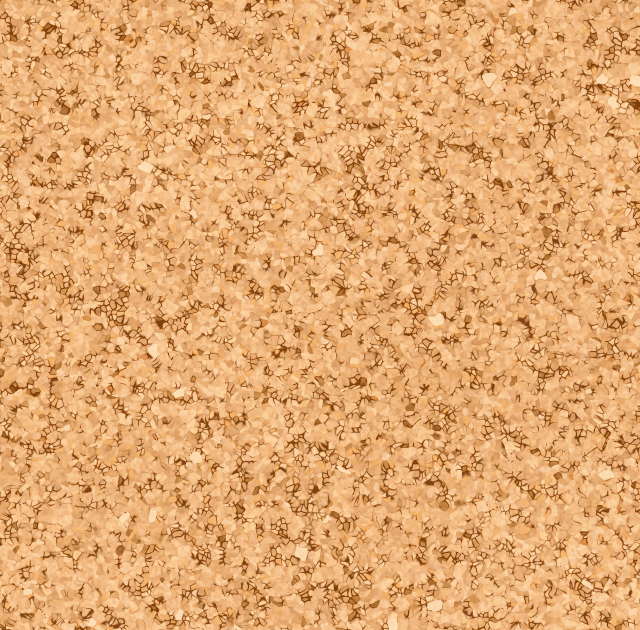
Write a WebGL 1 fragment shader that draws this texture.

```glsl
precision highp float;
// Pressed cork board: fine Voronoi granules with broken dark gaps between them,
// overlaid by scattered larger pale chips. A tone value from 0 to 5 picks the
// colour from a brown-to-cream ramp; four samples per pixel smooth the edges.
uniform vec2 u_resolution;

vec2 hash2(vec2 p) {
  vec3 q = fract(vec3(p.xyx) * vec3(0.1031, 0.1030, 0.0973));
  q += dot(q, q.yzx + 33.33);
  return fract((q.xx + q.yz) * q.zy);
}

float noise(vec2 p) {
  vec2 i = floor(p), f = fract(p);
  f = f * f * (3.0 - 2.0 * f);
  float low = mix(hash2(i).x, hash2(i + vec2(1.0, 0.0)).x, f.x);
  float high = mix(hash2(i + vec2(0.0, 1.0)).x, hash2(i + 1.0).x, f.x);
  return mix(low, high, f.y);
}

// Returns the gap to the neighbouring cell (x) and two random values (yz)
vec3 granules(vec2 p) {
  vec2 cell = floor(p), nearestCell = cell;
  float nearest = 9.0, second = 9.0;
  for (int y = -1; y <= 1; y++) {
    for (int x = -1; x <= 1; x++) {
      vec2 c = cell + vec2(float(x), float(y));
      float d = length(c + hash2(c) - p);
      if (d < nearest) {
        second = nearest;
        nearest = d;
        nearestCell = c;
      } else {
        second = min(second, d);
      }
    }
  }
  return vec3(second - nearest, hash2(nearestCell + 217.0));
}

vec3 corkRamp(float tone) {
  vec3 c = mix(vec3(0.50, 0.25, 0.05), vec3(0.69, 0.45, 0.22), clamp(tone, 0.0, 1.0));
  c = mix(c, vec3(0.80, 0.56, 0.33), clamp(tone - 1.0, 0.0, 1.0));
  c = mix(c, vec3(0.89, 0.65, 0.42), clamp(tone - 2.0, 0.0, 1.0));
  c = mix(c, vec3(0.95, 0.73, 0.51), clamp(tone - 3.0, 0.0, 1.0));
  return mix(c, vec3(0.985, 0.825, 0.63), clamp(tone - 4.0, 0.0, 1.0));
}

vec3 cork(vec2 p) {
  // Bend the cells so that the chips look torn rather than cut
  vec2 warp = vec2(noise(p * 90.0), noise(p * 90.0 + 41.0)) - 0.5;
  vec2 q = p + warp * 0.008;

  // Fine granules, with gaps that open and close along the seams
  vec3 fine = granules(q * 112.0 + 20.0);
  float seam = 1.0 - smoothstep(0.02, 0.30, fine.x);
  float depth = smoothstep(0.34, 0.82, noise(p * 85.0 + 70.0));
  float tone = 3.95 + (fine.y - 0.5) * 2.2;
  tone -= seam * (0.25 + 4.4 * depth);
  tone -= 2.0 * step(0.94, fine.z);

  // Larger pale chips lying over about a quarter of the board
  vec3 chip = granules(q * 60.0 + 150.0);
  float chosen = step(0.70, chip.y);
  float cover = chosen * smoothstep(0.04, 0.14, chip.x);
  float rim = chosen * (1.0 - smoothstep(0.0, 0.12, chip.x));
  tone = mix(tone, 3.7 + 1.2 * chip.z, cover * 0.82) - 0.6 * rim;

  // Fibrous speckle and slow drift of the whole sheet
  tone += (noise(p * 210.0 + 9.0) - 0.5) * 1.1;
  tone += (noise(p * 5.0 + 3.0) - 0.5) * 0.45;
  vec3 color = corkRamp(tone);

  // Warm tint per granule, a few rusty ones and rare cream flakes
  color += (fine.z - 0.5) * vec3(0.0, -0.02, -0.06);
  float rust = step(0.95, fine.y) * (1.0 - cover);
  color = mix(color, color * vec3(0.97, 0.87, 0.70), rust);
  float flake = step(0.992, chip.y) * cover;
  return mix(color, vec3(1.0, 0.90, 0.75), flake * 0.75);
}

void main() {
  vec3 sum = vec3(0.0);
  for (int y = 0; y < 2; y++) {
    for (int x = 0; x < 2; x++) {
      vec2 offset = vec2(float(x), float(y)) * 0.5 - 0.25;
      sum += cork((gl_FragCoord.xy + offset) / u_resolution.y);
    }
  }
  gl_FragColor = vec4(clamp(sum * 0.25, 0.0, 1.0), 1.0);
}
```
